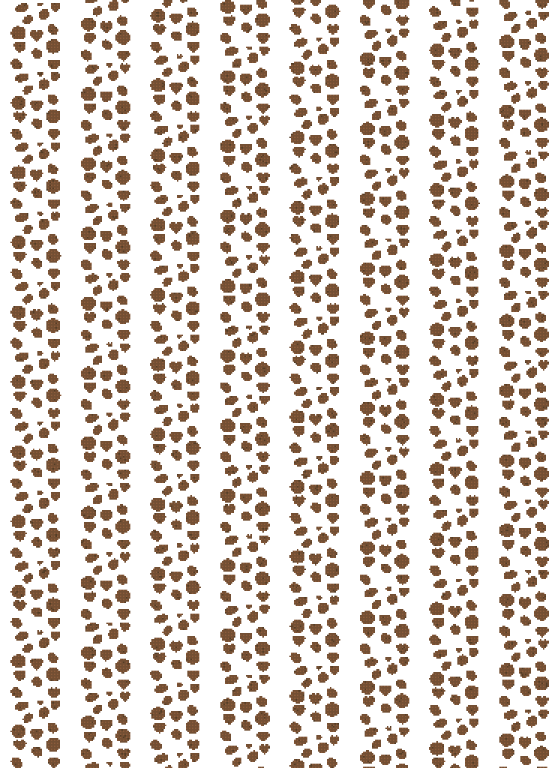
Write a Shadertoy shader that draws this pattern.

```glsl
// Vertical bands of small brown pebbles and heart-shaped chips on white.
// One tile of 13 stones repeats 8 x 11 times, each column rising by 1/8 tile;
// outlines and dither snap to a fine grid of dots laid over the canvas.

// Centre x, y (downward) and half width, half height, in tile units
const vec4 pebbles[8] = vec4[8](
    vec4(0.268, 0.471, 0.108, 0.097), vec4(0.755, 0.423, 0.077, 0.072),
    vec4(0.765, 0.662, 0.106, 0.102), vec4(0.535, 0.767, 0.077, 0.072),
    vec4(0.239, 0.920, 0.080, 0.075), vec4(0.316, 0.111, 0.100, 0.064),
    vec4(0.631, 0.206, 0.077, 0.078), vec4(0.401, 0.283, 0.070, 0.066));
const float slants[8] = float[8](0.0, -0.2, 0.0, -0.2, -0.25, 0.3, 0.1, 0.3);

const vec4 hearts[5] = vec4[5](
    vec4(0.526, 0.509, 0.090, 0.076), vec4(0.287, 0.672, 0.090, 0.072),
    vec4(0.774, 0.920, 0.090, 0.070), vec4(0.574, 0.063, 0.043, 0.030),
    vec4(0.793, 0.101, 0.072, 0.064));

float hash(vec2 p) {
    vec3 q = fract(vec3(p.xyx) * 0.1031);
    q += dot(q, q.yzx + 33.33);
    return fract((q.x + q.y) * q.z);
}

// Offset from a stone's centre in units of its half size, wrapped vertically
vec2 stoneSpace(vec2 p, vec4 stone) {
    vec2 d = p - stone.xy;
    d.y -= round(d.y);
    return d / stone.zw;
}

bool insideStone(vec2 p) {
    float nearest = 10.0;
    for (int i = 0; i < 8; i++) {
        vec2 q = stoneSpace(p, pebbles[i]);
        q.y += slants[i] * q.x;
        nearest = min(nearest, length(q));
    }
    for (int i = 0; i < 5; i++) {
        vec2 q = stoneSpace(p, hearts[i]);
        q.y += 0.5 * abs(q.x) - 0.12;
        nearest = min(nearest, length(q));
    }
    return nearest < 1.0;
}

vec3 pattern(vec2 uv) {
    // Snap to the grid of dots
    vec2 dots = vec2(372.0, 512.0);
    vec2 dot2 = floor(uv * dots);
    uv = (dot2 + 0.5) / dots;

    // Tile coordinates, y downward, with the step between columns
    vec2 p = vec2(uv.x, 1.0 - uv.y) * vec2(8.0, 11.0);
    p.y += floor(p.x) / 8.0;
    if (!insideStone(fract(p))) return vec3(1.0);

    // Dithered brown: every second dot both ways is light, a few are dark
    if (hash(dot2) > 0.96) return vec3(0.33, 0.24, 0.15);
    bool light = all(lessThan(mod(dot2, 2.0), vec2(0.5)));
    return light ? vec3(0.55, 0.36, 0.23) : vec3(0.45, 0.31, 0.20);
}

void mainImage(out vec4 fragColor, in vec2 fragCoord) {
    // Average 3 x 3 samples spread over the pixel
    vec3 color = vec3(0.0);
    for (int y = -1; y <= 1; y++)
        for (int x = -1; x <= 1; x++)
            color += pattern((fragCoord + vec2(x, y) / 3.0) / iResolution.xy);
    fragColor = vec4(color / 9.0, 1.0);
}
```
